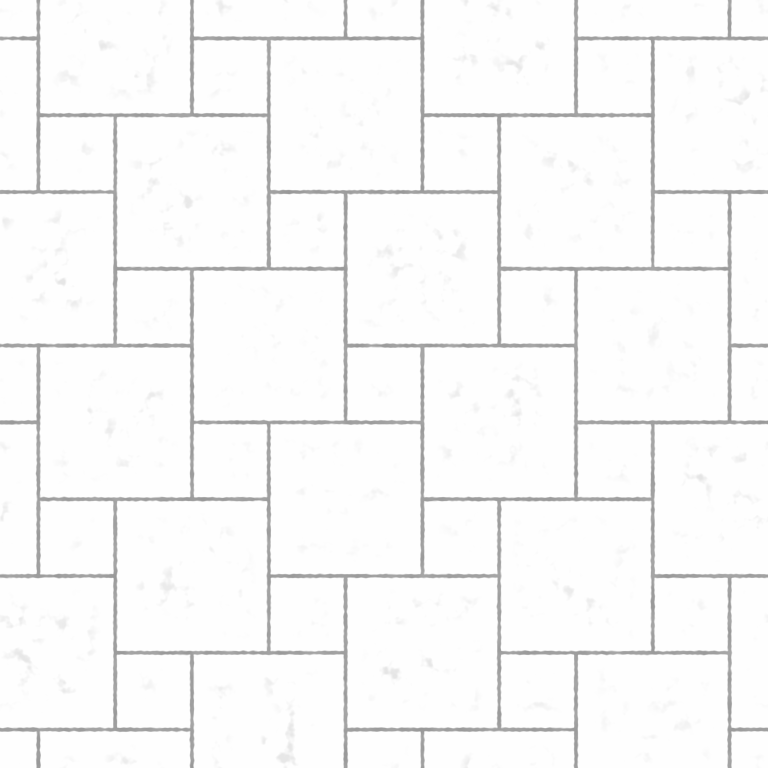
Reproduce this pattern procedurally as a WebGL 2 fragment shader.

```glsl
#version 300 es
precision highp float;
// White paving in a pinwheel layout: 2x2 slabs with 1x1 slabs between them on a
// 10 by 10 grid. A modular cell label finds each slab, a rounded box gives the
// thin grey joints, and wrapped gradient noise adds rough edges and faint stains.

uniform vec2 u_resolution;
out vec4 fragColor;

const float GRID = 10.0;               // small slab widths across the canvas
const float JOINT_HALF_WIDTH = 0.0235; // in small slab widths
const float CORNER_RADIUS = 0.035;
const vec3 SLAB_WHITE = vec3(0.998);
const vec3 JOINT_GREY = vec3(0.625);
const vec3 STAIN_GREY = vec3(0.83);

float hash(vec2 cell, float seed) {
    uvec3 v = uvec3(ivec3(vec3(cell, seed)));
    uint h = v.x * 1597334673u ^ v.y * 3812015801u ^ v.z * 2798796415u;
    h = (h ^ (h >> 16)) * 2246822519u;
    h = (h ^ (h >> 13)) * 3266489917u;
    h ^= h >> 16;
    return float(h >> 8) / 16777216.0;
}

// Dot product of a random unit gradient with the offset from its lattice corner
float cornerSlope(vec2 corner, vec2 offset, float period, float seed) {
    float angle = 6.28319 * hash(mod(corner, period), seed);
    return dot(vec2(cos(angle), sin(angle)), offset);
}

// Gradient noise on the unit square, wrapping at its edges
float gradientNoise(vec2 uv, float period, float seed) {
    vec2 p = uv * period;
    vec2 i = floor(p);
    vec2 f = p - i;
    vec2 w = f * f * f * (f * (f * 6.0 - 15.0) + 10.0);
    vec2 e = vec2(1.0, 0.0);
    float low = mix(cornerSlope(i, f, period, seed),
                    cornerSlope(i + e.xy, f - e.xy, period, seed), w.x);
    float high = mix(cornerSlope(i + e.yx, f - e.yx, period, seed),
                     cornerSlope(i + e.xx, f - e.xx, period, seed), w.x);
    return mix(low, high, w.y);
}

float fractalNoise(vec2 uv, float period, float seed) {
    float sum = 0.0;
    float amplitude = 1.0;
    for (int octave = 0; octave < 3; octave++) {
        sum += amplitude * gradientNoise(uv, period, seed + float(octave));
        period *= 2.0;
        amplitude *= 0.55;
    }
    return sum;
}

// Slab under p: lower left corner in xy, side length in z
vec3 findSlab(vec2 p) {
    vec2 cell = floor(p);
    float label = mod(cell.x + 3.0 * cell.y + 1.0, 5.0);
    if (abs(label - 2.0) < 0.5) return vec3(cell, 1.0);
    float row = step(2.5, label);
    float column = label - 3.0 * row;
    return vec3(cell - vec2(column, row), 2.0);
}

// Distance inwards from the edge of a rounded square
float insetDistance(vec2 local, float side, float radius) {
    vec2 q = abs(local - 0.5 * side) - 0.5 * side + radius;
    return radius - length(max(q, 0.0)) - min(max(q.x, q.y), 0.0);
}

// Faint mottling, clear of the slab edges
float stainAmount(vec2 uv, float inset, float strength) {
    float blotch = smoothstep(0.12, 0.65, fractalNoise(uv, 44.0, 11.0));
    float patches = smoothstep(-0.25, 0.3, gradientNoise(uv, 20.0, 17.0));
    return blotch * patches * strength * smoothstep(0.12, 0.5, inset);
}

// Joint coverage with a ragged, softened edge
float jointAmount(vec2 uv, float inset, float pixel) {
    float ragged = 0.013 * gradientNoise(uv, 150.0, 23.0)
                 + 0.007 * gradientNoise(uv, 40.0, 29.0);
    float softness = 0.005 + 0.55 * pixel;
    return 1.0 - smoothstep(-softness, softness, inset + ragged - JOINT_HALF_WIDTH);
}

void main() {
    vec2 uv = gl_FragCoord.xy / u_resolution;
    vec2 p = uv * GRID - 0.5;
    float pixel = GRID / min(u_resolution.x, u_resolution.y);

    vec3 slab = findSlab(p);
    float inset = insetDistance(p - slab.xy, slab.z, CORNER_RADIUS);
    float strength = mix(0.3, 0.6, hash(mod(slab.xy, GRID), 5.0));

    // Slab face, then the joints over it
    vec3 color = mix(SLAB_WHITE, STAIN_GREY, stainAmount(uv, inset, strength));
    vec3 joint = JOINT_GREY + 0.05 * gradientNoise(uv, 70.0, 31.0);
    color = mix(color, joint, jointAmount(uv, inset, pixel));
    fragColor = vec4(color, 1.0);
}
```
